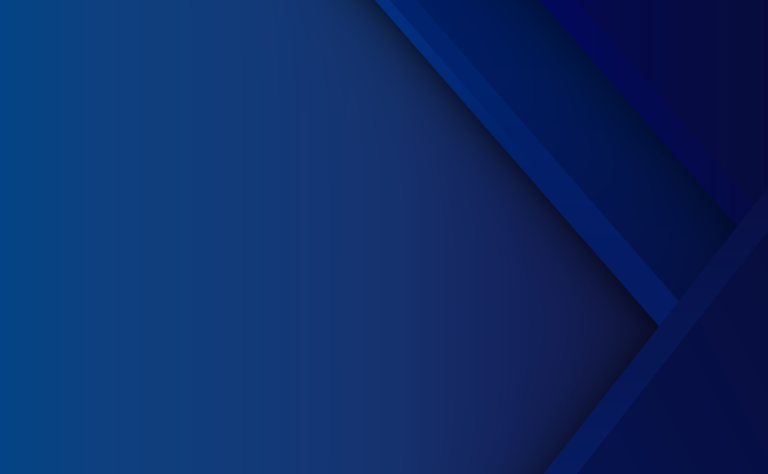
Give the GLSL for this background, as a Shadertoy shader.

```glsl
// Overlapping dark blue panels on a smooth horizontal blue gradient.
// Each panel is a half-plane given by its signed edge distance: it casts a
// soft shadow outward and carries a lighter bevel strip along its edge.

#define ASPECT 1.6203
#define FALL_NORMAL vec2(0.754, 0.657)   // edges descending to the right
#define RISE_NORMAL vec2(0.787, -0.617)  // edge rising to the right
#define MIDDLE_EDGE 1.253
#define CORNER_EDGE 1.515
#define LOWER_EDGE 0.902
#define BEVEL_WIDTH 0.066
#define SHADOW_REACH 0.040
#define SHADOW_DEPTH 0.50
#define CORNER_SHADOW 0.42

// Antialiased step: 0 outside the edge, 1 inside
float inside(float d) {
    float pixel = 1.0 / iResolution.y;
    return smoothstep(-0.7 * pixel, 0.7 * pixel, d);
}

// Brightness left outside an edge, recovering with distance
float shadow(float d, float reach, float depth) {
    return 1.0 - depth * exp(-max(-d, 0.0) / reach);
}

// Lay a panel with its bevel strip over the colour below
vec3 layPanel(vec3 below, float d, float bevelWidth, vec3 face, vec3 bevel) {
    vec3 panel = mix(bevel, face, inside(d - bevelWidth));
    return mix(below, panel, inside(d));
}

// Position of x between two stops, limited to 0..1
float ramp(float from, float to, float x) {
    return clamp((x - from) / (to - from), 0.0, 1.0);
}

// Backdrop: bright blue on the left falling to indigo on the right
vec3 backdrop(float x) {
    vec3 color = mix(vec3(0.008, 0.268, 0.525), vec3(0.055, 0.252, 0.500), ramp(0.0, 0.20, x));
    color = mix(color, vec3(0.072, 0.228, 0.475), ramp(0.20, 0.53, x));
    color = mix(color, vec3(0.085, 0.195, 0.430), ramp(0.53, 0.83, x));
    color = mix(color, vec3(0.078, 0.138, 0.370), ramp(0.83, 1.08, x));
    return mix(color, vec3(0.066, 0.090, 0.280), ramp(1.08, 1.38, x));
}

void mainImage(out vec4 fragColor, in vec2 fragCoord) {
    vec2 p = fragCoord / iResolution.xy * vec2(ASPECT, 1.0);

    // Signed distances, positive inside each panel
    float middle = dot(p, FALL_NORMAL) - MIDDLE_EDGE;
    float corner = dot(p, FALL_NORMAL) - CORNER_EDGE;
    float lower = dot(p, RISE_NORMAL) - LOWER_EDGE;

    // Backdrop under the deeper of the two shadows that reach it
    float middleShade = shadow(middle, SHADOW_REACH, SHADOW_DEPTH);
    float lowerShade = shadow(lower, SHADOW_REACH * 1.2, SHADOW_DEPTH * 0.75);
    vec3 color = backdrop(p.x) * mix(min(middleShade, lowerShade), middleShade * lowerShade, 0.4);

    // Middle panel, with a thin highlight that fades down its edge
    float height = smoothstep(0.30, 1.0, p.y);
    vec3 middleFace = mix(vec3(0.020, 0.072, 0.300), vec3(0.0, 0.118, 0.400), height);
    vec3 middleBevel = mix(vec3(0.020, 0.105, 0.390), vec3(0.002, 0.138, 0.430), height);
    float highlight = (1.0 - inside(middle - 0.024)) * smoothstep(0.60, 1.0, p.y);
    middleBevel += vec3(0.0, 0.045, 0.065) * highlight;
    middleFace *= shadow(corner, 0.085, CORNER_SHADOW);
    middleFace *= shadow(lower, SHADOW_REACH, 0.06);
    color = layPanel(color, middle, BEVEL_WIDTH, middleFace, middleBevel);

    // Corner panel, its bevel melting into the face toward the right
    float right = ramp(1.15, 1.62, p.x);
    vec3 cornerFace = mix(vec3(0.012, 0.035, 0.310), vec3(0.030, 0.048, 0.240), right);
    vec3 cornerBevel = mix(vec3(0.010, 0.036, 0.355), vec3(0.020, 0.042, 0.265), right);
    color = layPanel(color, corner, BEVEL_WIDTH * 0.87, cornerFace, cornerBevel);

    // Lower panel, darkening as its edge climbs
    float rise = ramp(0.0, 0.62, p.y);
    vec3 lowerFace = mix(vec3(0.018, 0.075, 0.310), vec3(0.030, 0.050, 0.240), right * 0.6 + rise * 0.4);
    vec3 lowerBevel = mix(vec3(0.022, 0.108, 0.380), vec3(0.032, 0.058, 0.265), rise);
    color = layPanel(color, lower, BEVEL_WIDTH * 0.85, lowerFace, lowerBevel);

    fragColor = vec4(color, 1.0);
}
```
